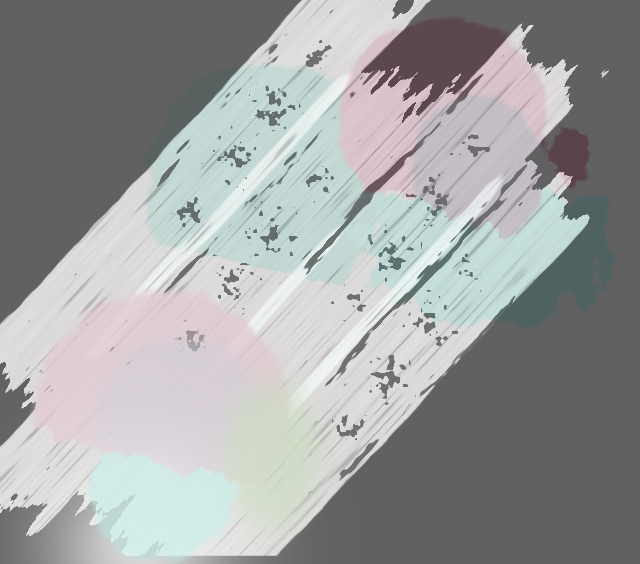
A Shadertoy shader for this background:

```glsl
// Dry diagonal brush strokes on a grey wall, stained by teal, pink and green washes.
// Strokes live in (along, across) axes; stretched value noise frays and scratches them.
// Washes tint a paint layer and a ground layer, which the stroke mask finally blends.

const vec3 WALL  = vec3(0.38);
const vec3 PAPER = vec3(0.87, 0.86, 0.86);
const vec3 TEAL  = vec3(0.77, 0.85, 0.835);
const vec3 PINK  = vec3(0.86, 0.77, 0.80);
const vec3 LILAC = vec3(0.77, 0.745, 0.78);

float hash(vec2 cell) {
    vec3 h = fract(vec3(cell.xyx) * 0.1031);
    h += dot(h, h.yzx + 33.33);
    return fract((h.x + h.y) * h.z);
}

float noise(vec2 p) {
    vec2 i = floor(p), f = fract(p);
    f = f * f * (3.0 - 2.0 * f);
    return mix(mix(hash(i), hash(i + vec2(1, 0)), f.x),
               mix(hash(i + vec2(0, 1)), hash(i + vec2(1, 1)), f.x), f.y);
}

float fbm(vec2 p) {
    float sum = 0.0, gain = 0.53;
    for (int i = 0; i < 4; i++) {
        sum += gain * noise(p);
        p = p * 2.1 + 17.3;
        gain *= 0.5;
    }
    return sum;
}

// Stroke rectangle: q = (along, across), ends = along range, sides = across range.
float stroke(vec2 q, vec2 ends, vec2 sides) {
    float fray = (fbm(q * vec2(16.0, 55.0)) - 0.5) * 0.16;
    float tip = min(q.x - ends.x, ends.y - q.x) + fray;
    float side = min(q.y - sides.x, sides.y - q.y) + fray * 0.06;
    return smoothstep(-0.002, 0.002, min(tip, side));
}

// Soft band along a stroke, 1 on its axis and 0 at its rim.
float band(vec2 q, vec2 ends, float across, float width) {
    float taper = smoothstep(0.0, 0.09, min(q.x - ends.x, ends.y - q.x));
    float wobble = (noise(vec2(q.x * 7.0, across * 50.0)) - 0.5) * 0.012;
    return taper * max(0.0, 1.0 - abs(q.y - across - wobble) / width);
}

// Ellipse with a rough rim; soft is the relative width of the rim.
float blob(vec2 p, vec2 center, vec2 radii, float rough, float soft) {
    float d = length((p - center) / radii) - 1.0 + (fbm(p * 22.0) - 0.5) * rough;
    return 1.0 - smoothstep(-soft, soft, d);
}

// Region above a sloping, ragged line through the given point.
float above(vec2 p, vec2 point, float slope, float rough) {
    float h = p.y - point.y - slope * (p.x - point.x);
    h += (fbm(vec2(p.x * 40.0 - p.y * 18.0, p.y * 12.0)) - 0.5) * rough;
    return smoothstep(-0.003, 0.003, h);
}

void wash(inout vec3 paint, inout vec3 ground, vec3 light, vec3 dark, float mask) {
    paint = mix(paint, light, mask);
    ground = mix(ground, dark, mask);
}

// Four clumps on a diagonal, stamped in a two by two layout.
float clumps(vec2 p) {
    float near = 0.0;
    for (int i = 0; i < 16; i++) {
        float k = float(i % 4), col = float(i / 4 % 2), row = float(i / 8);
        vec2 center = vec2(0.559, 0.9) - k * vec2(0.0735, 0.0912)
                    + vec2(0.28 * col, -0.163 * col - 0.218 * row);
        vec2 d = p - center;
        float size = k == 1.0 || k == 2.0 ? 0.062 : 0.044;
        near = max(near, 1.0 - length(vec2(d.x + d.y * 0.25, d.y - d.x * 0.25)) / size);
    }
    return near;
}

void mainImage(out vec4 fragColor, in vec2 fragCoord) {
    vec2 p = fragCoord / iResolution.y;
    vec2 q = vec2(dot(p, vec2(0.682, 0.731)), dot(p, vec2(0.731, -0.682)));

    // Overlapping strokes, cut straight at the foot
    float cover = stroke(q, vec2(0.25, 1.235), vec2(-0.288, -0.125));
    cover = max(cover, stroke(q, vec2(0.10, 1.10), vec2(-0.142, 0.012)));
    cover = max(cover, stroke(q, vec2(0.20, 1.15), vec2(0.0, 0.35)));
    cover = max(cover, stroke(q, vec2(0.50, 1.32), vec2(0.022, 0.19)));
    cover *= smoothstep(0.013, 0.016, p.y);

    // Speckled clumps and dry scratches where the wall shows through
    float grit = 0.6 * noise(p * 95.0) + 0.4 * noise(p * 190.0);
    float near = clumps(p);
    float specks = smoothstep(0.0, 0.08, grit - mix(0.86, 0.40, near)) * step(0.001, near);
    float gap = band(q, vec2(0.64, 1.06), -0.262, 0.016);
    gap = max(gap, band(q, vec2(0.50, 1.15), -0.110, 0.014));
    gap = max(gap, band(q, vec2(0.70, 1.33), 0.034, 0.017));
    gap = max(gap, band(q, vec2(0.55, 1.22), 0.208, 0.017));
    gap = max(gap, 0.7 * band(q, vec2(0.45, 1.10), 0.343, 0.015));
    float dry = 0.65 * noise(q * vec2(17.0, 130.0)) + 0.35 * noise(q * vec2(60.0, 210.0));
    float scratches = smoothstep(0.0, 0.10, dry - mix(0.88, 0.32, gap));
    cover *= 1.0 - 0.88 * max(specks, scratches);

    // Upper washes
    vec3 paint = PAPER, ground = WALL;
    float pool = blob(p, vec2(0.47, 0.67), vec2(0.21, 0.22), 0.15, 0.03);
    pool *= above(p, vec2(0.265, 0.572), -0.23, 0.015);
    wash(paint, ground, TEAL, vec3(0.345, 0.375, 0.375), pool);
    pool = blob(p, vec2(0.87, 0.56), vec2(0.22, 0.135), 0.55, 0.03);
    wash(paint, ground, TEAL + vec3(0.0, 0.02, 0.02), vec3(0.31, 0.38, 0.38), pool);
    float cut = above(p, vec2(0.684, 0.654), -0.31, 0.07);
    pool = cut * blob(p, vec2(0.787, 0.785), vec2(0.185), 0.18, 0.03);
    wash(paint, ground, PINK, vec3(0.36, 0.275, 0.31), pool);
    pool = cut * blob(p, vec2(0.846, 0.70), vec2(0.12, 0.13), 0.2, 0.06);
    wash(paint, ground, LILAC, WALL, pool);
    pool = blob(p, vec2(1.015, 0.71), vec2(0.035, 0.05), 1.6, 0.1);
    wash(paint, ground, PINK, vec3(0.35, 0.26, 0.30), pool);

    // Bright ridges and fine grain along the bristles
    float ridge = band(q, vec2(0.34, 1.09), -0.139, 0.017);
    ridge = max(ridge, band(q, vec2(0.47, 0.88), 0.037, 0.015));
    ridge = max(ridge, band(q, vec2(0.40, 1.14), 0.186, 0.015));
    paint = mix(paint, vec3(0.96, 0.98, 0.98), 0.75 * smoothstep(0.1, 0.4, ridge));
    float grain = noise(q * vec2(9.0, 240.0));
    paint *= 1.015 - 0.05 * grain - 0.16 * smoothstep(0.76, 0.95, grain);

    // Lower washes around a pale glow
    cut = above(p, vec2(0.19, 0.205), -0.25, 0.06);
    pool = cut * blob(p, vec2(0.285, 0.27), vec2(0.225, 0.21), 0.15, 0.04);
    wash(paint, ground, PINK + 0.02, vec3(0.60, 0.56, 0.57), 0.8 * pool);
    pool = cut * blob(p, vec2(0.32, 0.26), vec2(0.15, 0.14), 0.2, 0.15);
    wash(paint, ground, LILAC + 0.06, vec3(0.65), 0.8 * pool);
    pool = blob(p, vec2(0.48, 0.19), vec2(0.085, 0.13), 0.2, 0.4);
    wash(paint, ground, vec3(0.80, 0.86, 0.76), vec3(0.52, 0.56, 0.49), 0.75 * pool);
    vec2 toGlow = p - vec2(0.25, 0.03);
    float glow = 0.85 * exp(-dot(toGlow, toGlow) / 0.028);
    wash(paint, ground, vec3(0.95, 0.96, 0.95), vec3(0.93), glow);
    pool = (1.0 - cut) * blob(p, vec2(0.285, 0.125), vec2(0.13, 0.12), 0.3, 0.06);
    wash(paint, ground, vec3(0.80, 0.93, 0.91), vec3(0.74, 0.86, 0.84), 0.8 * pool);

    fragColor = vec4(mix(ground, paint, cover), 1.0);
}
```
